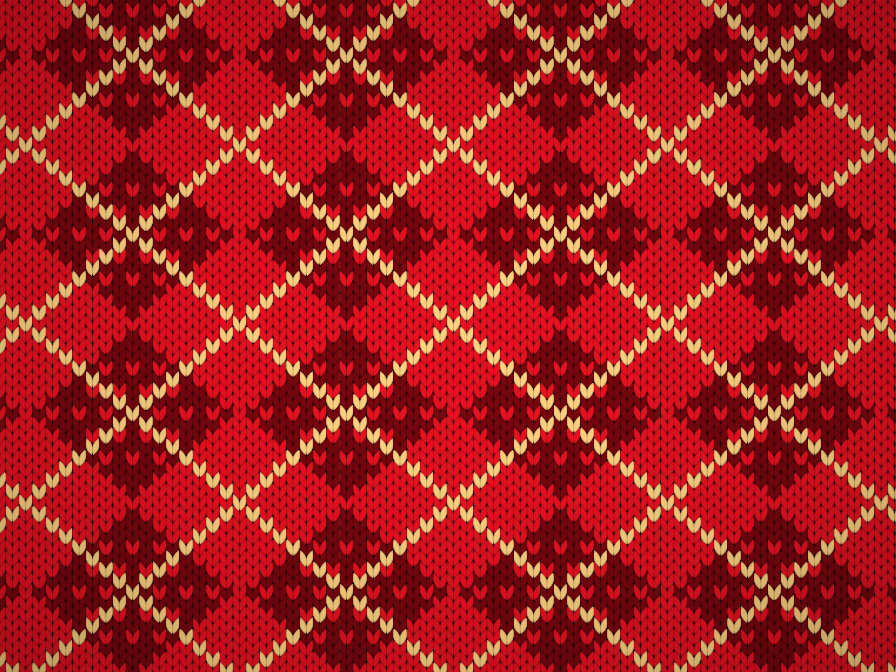
Write a Shadertoy shader that draws this pattern.

```glsl
// Knitted argyle: dark flecked diamonds on red, crossed by gold diagonals.
// Every stitch is a V of two slanted almond distance shapes; its yarn colour
// comes from its column and row inside a square repeat of stitches.

const float REPEAT = 16.0;                    // stitches per repeat, both ways
const float COLUMN = 0.01989;                 // stitch width / canvas height
const float ROW = 0.837;                      // row pitch / stitch width
const vec2 ORIGIN = vec2(0.5156, 0.6516);     // centre of one dark diamond
const vec2 LEAF_AXIS = vec2(0.20, 0.61);      // half axis of one leaf
const float LEAF_WIDTH = 0.24;                // half width of one leaf
const float EDGE_SHADE = 0.76;
const float VIGNETTE = 0.55;
const float SEAM_WIDTH = 0.035;
const float SEAM_STRENGTH = 0.22;

const vec3 RED = vec3(0.89, 0.065, 0.125);
const vec3 MAROON = vec3(0.46, 0.025, 0.055);
const vec3 GOLD = vec3(0.97, 0.80, 0.49);
const vec3 GAP = vec3(0.13, 0.02, 0.025);
const vec3 SEAM = vec3(0.85, 0.45, 0.40);

// Distance to an upright almond with half width a and half length b.
float almond(vec2 p, float a, float b) {
    p = abs(p);
    float d = (b * b - a * a) / (2.0 * a);
    return (p.y - b) * d > p.x * b
        ? length(p - vec2(0.0, b))
        : length(p + vec2(d, 0.0)) - (a + d);
}

// Distance to a V stitch, mirrored about its column.
float stitch(vec2 p) {
    p = vec2(abs(p.x) - 0.25, p.y);
    float halfLength = length(LEAF_AXIS);
    vec2 along = LEAF_AXIS / halfLength;
    vec2 local = vec2(dot(p, vec2(along.y, -along.x)), dot(p, along));
    return almond(local, LEAF_WIDTH, halfLength);
}

bool isGold(vec2 cell) {
    return cell.x == cell.y;
}

// Yarn colour for a stitch offset from the dark diamond's centre.
vec3 yarn(vec2 cell) {
    if (isGold(cell)) return GOLD;
    float reach = cell.x + cell.y;
    bool fleck = reach < 7.0 && mod(cell.y, 2.0) == 0.0
        && mod(cell.x + 0.5 * cell.y, 2.0) == 0.0;
    return reach < 8.0 && !fleck ? MAROON : RED;
}

void mainImage(out vec4 fragColor, in vec2 fragCoord) {
    vec2 p = (fragCoord / iResolution.y - ORIGIN) / COLUMN;
    float pixel = 1.0 / (iResolution.y * COLUMN);
    vec2 nearest = floor(vec2(p.x, p.y / ROW) + 0.5);

    // Overlap neighbouring rows, keeping gold stitches on top.
    vec3 color = GAP;
    vec3 goldColor = GOLD;
    float goldCover = 0.0;
    for (int k = -1; k <= 1; k++) {
        vec2 id = nearest + vec2(0.0, float(k));
        vec2 cell = abs(mod(id + 0.5 * REPEAT, REPEAT) - 0.5 * REPEAT);
        float d = stitch(p - id * vec2(1.0, ROW));
        float cover = smoothstep(0.5 * pixel, -0.5 * pixel, d);
        vec3 shaded = yarn(cell) * mix(EDGE_SHADE, 1.0, smoothstep(0.0, -0.1, d));
        color = mix(color, shaded, cover);
        if (isGold(cell) && cover > goldCover) {
            goldCover = cover;
            goldColor = shaded;
        }
    }
    color = mix(color, goldColor, goldCover);

    // One faint join along a column edge.
    float seamDistance = abs(p.x + 0.5) - SEAM_WIDTH;
    float seam = smoothstep(0.5 * pixel, -0.5 * pixel, seamDistance);
    color = mix(color, SEAM, seam * SEAM_STRENGTH);

    // Soft darkening toward the corners.
    vec2 fromCentre = fragCoord / iResolution.xy - 0.5;
    color *= 1.03 - VIGNETTE * dot(fromCentre, fromCentre);
    fragColor = vec4(color, 1.0);
}
```
